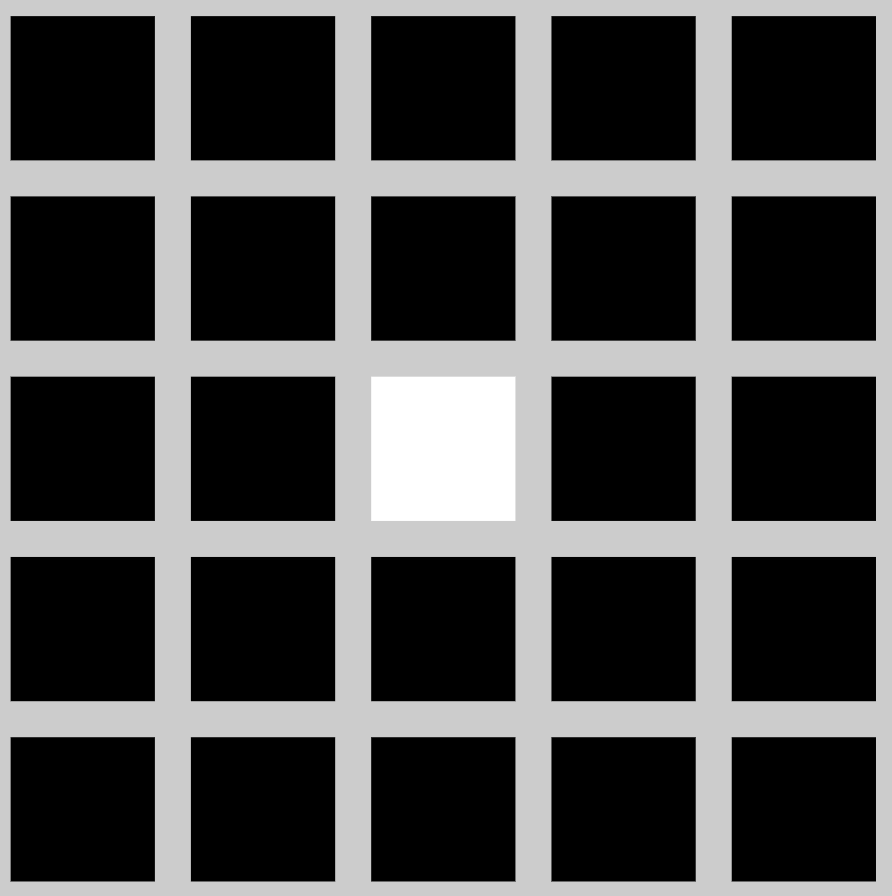
Give the GLSL for this pattern, as a Shadertoy shader.

```glsl
const vec3 GRID_GRAY = vec3(0.8);
const vec3 TILE_BLACK = vec3(0.0);
const vec3 TILE_WHITE = vec3(1.0);

const vec2 GRID_OFFSET = vec2(-0.0030, -0.0009);
const float PITCH = 0.2012;
const float TILE_HALF = 0.0805;
const float RINGS = 2.0;

// Signed distance to an axis-aligned square
float squareDistance(vec2 p, float halfSize) {
    vec2 d = abs(p) - halfSize;
    return length(max(d, 0.0)) + min(max(d.x, d.y), 0.0);
}

// Antialiased coverage, one pixel wide
float coverage(float dist, float pixel) {
    return clamp(0.5 - dist / pixel, 0.0, 1.0);
}

// Index of the nearest tile, with the middle one at zero
vec2 tileIndex(vec2 p, float pitch, float rings) {
    return clamp(floor(p / pitch + 0.5), -rings, rings);
}

// The middle tile is white, all others black
vec3 tileColor(vec2 index) {
    return dot(index, index) < 0.5 ? TILE_WHITE : TILE_BLACK;
}

void mainImage(out vec4 fragColor, in vec2 fragCoord) {
    float pixel = 1.0 / iResolution.y;
    vec2 p = (fragCoord - 0.5 * iResolution.xy) * pixel - GRID_OFFSET;

    vec2 index = tileIndex(p, PITCH, RINGS);
    float dist = squareDistance(p - index * PITCH, TILE_HALF);

    vec3 color = mix(GRID_GRAY, tileColor(index), coverage(dist, pixel));
    fragColor = vec4(color, 1.0);
}
```
